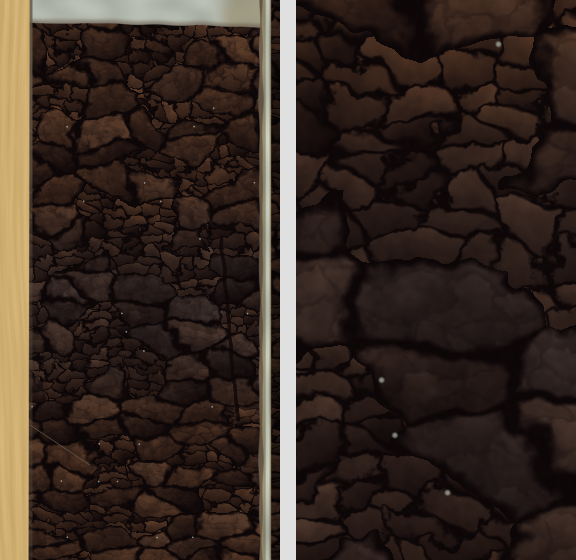
Left: the whole. Right: its middle third, enlarged.
Write a Shadertoy shader that draws this texture.

```glsl
// Dark crumbly soil profile behind a clear pane, with a pale wooden frame on the left.
const vec3 GAP = vec3(0.050, 0.024, 0.029);
const vec3 BROWN = vec3(0.295, 0.192, 0.135);
const vec3 GREY_SOIL = vec3(0.205, 0.160, 0.150);
const vec3 WOOD_LIGHT = vec3(0.86, 0.74, 0.50);
const vec3 WOOD_DARK = vec3(0.73, 0.59, 0.35);
const vec3 PANE = vec3(0.67, 0.69, 0.65);
const vec3 PANE_EDGE = vec3(0.58, 0.54, 0.42);
const vec3 PANE_SHADE = vec3(0.40, 0.35, 0.29);
const float WOOD_RIGHT = 0.106;
const float WALL_LEFT = 0.926;
const float WALL_RIGHT = 0.968;
const float SOIL_TOP = 0.082;
const float SOFT = 0.003;
const vec2 CLOD_SCALE = vec2(6.5, 9.0);
const float CRUMB_RATIO = 2.4;

vec2 hash2(vec2 p) {
    vec3 a = fract(p.xyx * vec3(0.1031, 0.1030, 0.0973));
    a += dot(a, a.yzx + 33.33);
    return fract((a.xx + a.yz) * a.zy);
}

float corner(vec2 cell, vec2 offset) {
    float angle = 6.2832 * hash2(cell).x;
    return dot(vec2(cos(angle), sin(angle)), offset);
}

float gradientNoise(vec2 p) {
    vec2 i = floor(p), f = fract(p);
    vec2 u = f * f * f * (f * (f * 6.0 - 15.0) + 10.0), e = vec2(1, 0);
    return mix(mix(corner(i, f), corner(i + e, f - e), u.x),
               mix(corner(i + e.yx, f - e.yx), corner(i + 1.0, f - 1.0), u.x), u.y);
}

float fbm(vec2 p) {
    float sum = 0.0, amp = 0.6;
    for (int i = 0; i < 4; i++) {
        sum += amp * gradientNoise(p);
        p = mat2(1.6, 1.2, -1.2, 1.6) * p + 7.3;
        amp *= 0.55;
    }
    return sum;
}

// Cellular lumps: x = lit tone with dark gaps, y = random value of the lump.
vec2 lumps(vec2 p, float rough) {
    vec2 base = floor(p), nearest = vec2(0), seed = vec2(0);
    float d1 = 9.0, d2 = 9.0;
    for (int y = -1; y <= 1; y++)
    for (int x = -1; x <= 1; x++) {
        vec2 cell = base + vec2(x, y);
        vec2 h = hash2(cell + 100.0);
        vec2 rel = p - cell - 0.1 - 0.8 * h;
        float d = length(rel);
        if (d < d1) { d2 = d1; d1 = d; nearest = rel; seed = h; }
        else d2 = min(d2, d);
    }
    vec2 id = hash2(seed * 913.0);
    float body = smoothstep(0.03, 0.24, d2 - d1 + 0.16 * rough);
    float facet = dot(nearest, vec2(id.x - 0.5, -0.55));
    return vec2(body * clamp(0.32 + 0.55 * id.x + 0.65 * facet, 0.05, 1.2), id.y);
}

vec3 soil(vec2 p) {
    float rough = fbm(p * 26.0);
    vec2 warp = vec2(fbm(p * 6.0), fbm(p * 6.0 + 31.0));
    vec2 q = vec2(p.x, p.y + 0.12 * p.y * p.y) * CLOD_SCALE + 0.6 * warp;
    vec2 clod = lumps(q, rough);
    float crumb = lumps(q * CRUMB_RATIO + rough * 0.5, rough).x;
    float tone = mix(crumb * 0.85, clod.x * (0.82 + 0.35 * crumb), smoothstep(0.28, 0.36, clod.y));
    tone *= 1.0 + 0.55 * rough + 0.45 * gradientNoise(p * vec2(3.0, 4.0));
    tone += 0.07 * gradientNoise(p * 95.0);
    // A darker, greyer layer crosses the middle.
    float layer = smoothstep(0.65, 0.95, p.y) * (1.0 - smoothstep(1.25, 1.55, p.y));
    vec3 lit = mix(BROWN, GREY_SOIL, clamp(layer * 0.75 + 0.5 * (clod.y - 0.6), 0.0, 1.0));
    return mix(GAP, lit, clamp(tone * 1.12, 0.0, 1.2));
}

vec3 wood(vec2 p) {
    float bend = p.x + 0.025 * sin(p.y * 2.2) + 0.012 * gradientNoise(p * vec2(5.0, 2.0));
    float grain = 0.5 + 0.6 * gradientNoise(vec2(bend * 55.0, p.y * 1.5));
    grain += 0.25 * gradientNoise(vec2(bend * 160.0, p.y * 5.0));
    return mix(WOOD_LIGHT, WOOD_DARK, clamp(grain, 0.0, 1.0) * 0.75);
}

float stroke(vec2 p, vec2 a, vec2 b, float width) {
    vec2 ab = b - a;
    float d = length(p - a - ab * clamp(dot(p - a, ab) / dot(ab, ab), 0.0, 1.0));
    return 1.0 - smoothstep(width, width + SOFT, d);
}

float after(float edge, float x) { return smoothstep(edge - SOFT, edge + SOFT, x); }

void mainImage(out vec4 fragColor, in vec2 fragCoord) {
    vec2 uv = fragCoord / iResolution.xy;
    vec2 p = vec2(uv.x, 2.0 * (1.0 - uv.y));
    float wobble = gradientNoise(p * vec2(9.0, 14.0));

    // Soil with a root channel, pale specks and a scratch.
    vec3 col = soil(p);
    col = mix(col, GAP, 0.8 * stroke(p + vec2(0.008 * wobble, 0), vec2(0.79, 0.85), vec2(0.85, 1.5), 0.005));
    vec2 speckCell = floor(p * 15.0), h = hash2(speckCell + 47.0);
    float speck = length(fract(p * 15.0) - 0.2 - 0.6 * h.yx) / 15.0;
    col = mix(col, PANE, 0.75 * step(0.955, h.x) * (1.0 - smoothstep(0.001, 0.005, speck)));
    col = mix(col, PANE_SHADE, 0.6 * stroke(p, vec2(0.11, 1.52), vec2(0.32, 1.66), 0.0005));

    // Clear pane above the soil, shaded towards its right corner.
    float surface = SOIL_TOP + 0.022 * p.x * p.x + 0.008 * wobble;
    vec3 clear = PANE * (1.04 + 0.12 * wobble);
    clear = mix(clear, PANE_EDGE, 0.65 * smoothstep(0.76, 0.84, p.x + 0.03 * wobble));
    clear = mix(clear, PANE_SHADE, 0.6 * smoothstep(0.025, 0.0, surface - p.y));
    col = mix(clear, col, after(surface, p.y));

    // Right wall: shaded inner face, bright ridge, then dark soil beyond.
    float smear = 0.008 * gradientNoise(vec2(3.0, p.y * 7.0));
    vec3 wall = mix(PANE_SHADE, PANE_EDGE, after(0.938, p.x + smear));
    wall = mix(wall, PANE * 1.08, stroke(vec2(p.x, 0), vec2(0.954, 0), vec2(0.957, 0), 0.004));
    wall *= 1.0 + 0.25 * gradientNoise(vec2(p.x * 20.0, p.y * 5.0));
    col = mix(col, wall, after(WALL_LEFT + smear, p.x));
    col = mix(col, soil(p + 3.0) * 0.65, after(WALL_RIGHT, p.x));

    // Left wall glint and wooden frame.
    float glint = mix(0.85, 0.3, smoothstep(0.3, 1.1, p.y));
    col = mix(col, PANE_SHADE, glint * (1.0 - after(WOOD_RIGHT + 0.010, p.x)));
    col = mix(wood(p), col, after(WOOD_RIGHT - 0.002 * p.y, p.x));
    fragColor = vec4(col, 1.0);
}
```
